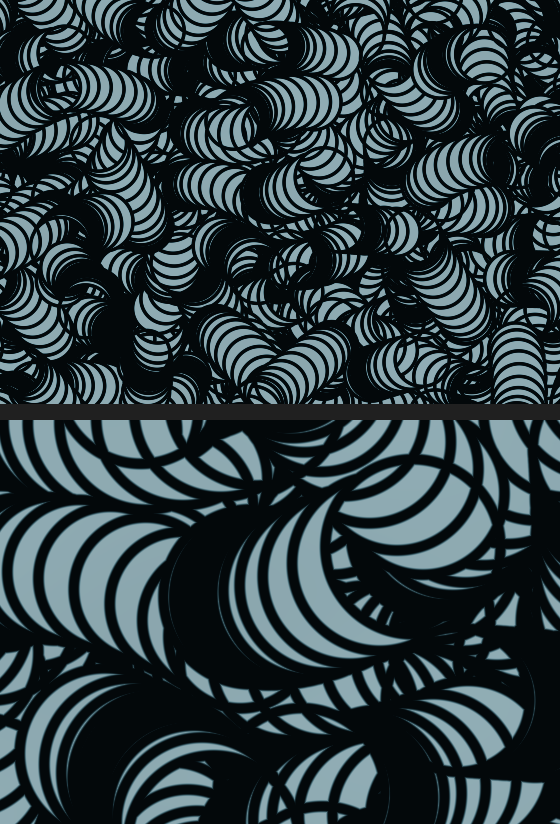
Top: the whole. Bottom: its middle third, enlarged.
A WebGL 1 fragment shader for this pattern:

```glsl
precision highp float;

uniform vec2 u_resolution;

// Lengths are fractions of the canvas height.
const vec3 INK = vec3(0.010, 0.030, 0.040);
const vec3 TEAL = vec3(0.190, 0.420, 0.490);
const vec3 PALE = vec3(0.555, 0.665, 0.695);
const int LAYERS = 7;
const int DISCS = 14;
const float CELL = 0.22;
const float JITTER = 0.16;
const float REACH = 0.23;
const float RADIUS_MIN = 0.058;
const float RADIUS_MAX = 0.074;
const float STEP_MIN = 0.004;
const float STEP_MAX = 0.032;
const float STEP_RATE = 0.35;
const float MAX_TURN = 0.10;
const float HALF_TRAVEL = 0.10;
const float LINE_INNER = 0.0030;
const float LINE_OUTER = 0.0058;
const float TAU = 6.2831853;

vec4 hash4(vec3 cell) {
  vec4 h = fract(cell.xyzx * vec4(0.1031, 0.1030, 0.0973, 0.1099));
  h += dot(h, h.wzxy + 33.33);
  return fract((h.xxyz + h.yzzw) * h.zywx);
}

// Paints one curved trail of overlapping discs over the line distance so far.
// The last disc is left open, so that only crescents remain.
float paintTrail(vec2 p, vec4 shape, float phase, float lineBelow) {
  float radius = mix(RADIUS_MIN, RADIUS_MAX, shape.x);
  float turn = (shape.y * 2.0 - 1.0) * MAX_TURN;
  float heading = shape.z * TAU;
  vec2 center = -HALF_TRAVEL * vec2(cos(heading), sin(heading));
  heading -= turn * float(DISCS) * 0.5;

  float line = 1.0;
  bool covered = false;
  for (int k = 0; k < DISCS; k++) {
    float edge = length(p - center) - radius;
    if (edge < 0.0) {
      covered = k < DISCS - 1;
      line = -edge;
    } else {
      line = min(line, edge);
    }
    float pulse = 0.5 + 0.5 * cos(phase + float(k) * STEP_RATE);
    float stride = mix(STEP_MIN, STEP_MAX, pulse * pulse);
    center += stride * vec2(cos(heading), sin(heading));
    heading += turn;
  }
  return covered ? line : min(lineBelow, line);
}

// Distance to the nearest visible outline after all layers are stacked.
float outlineDistance(vec2 p) {
  float line = 0.0;
  for (int layer = 0; layer < LAYERS; layer++) {
    float level = float(layer);
    // Each layer has its own grid angle and offset.
    float angle = level * 2.4;
    float c = cos(angle);
    float s = sin(angle);
    vec2 q = mat2(c, s, -s, c) * p + level * vec2(0.137, 0.083) + 5.0;
    vec2 home = floor(q / CELL);
    for (int j = -1; j <= 1; j++) {
      for (int i = -1; i <= 1; i++) {
        vec2 id = home + vec2(float(i), float(j));
        vec4 place = hash4(vec3(id, level + 3.0));
        vec2 local = q - (id + 0.5) * CELL - (place.xy - 0.5) * JITTER;
        if (dot(local, local) < REACH * REACH) {
          vec4 shape = hash4(vec3(id + 57.0, level + 19.0));
          line = paintTrail(local, shape, place.z * TAU, line);
        }
      }
    }
  }
  return line;
}

void main() {
  vec2 p = gl_FragCoord.xy / u_resolution.y;
  float soft = max(LINE_OUTER, LINE_INNER + 1.0 / u_resolution.y);
  float light = smoothstep(LINE_INNER, soft, outlineDistance(p));

  // Faint drift of the fill, and teal fringes along the outlines.
  float drift = sin(p.x * 9.0 + 2.0 * sin(p.y * 7.0)) * sin(p.y * 11.0 + p.x * 4.0);
  vec3 fill = PALE * (1.0 + 0.02 * drift);
  vec3 color = mix(mix(INK, TEAL, light), fill, light * light);
  gl_FragColor = vec4(color, 1.0);
}
```
